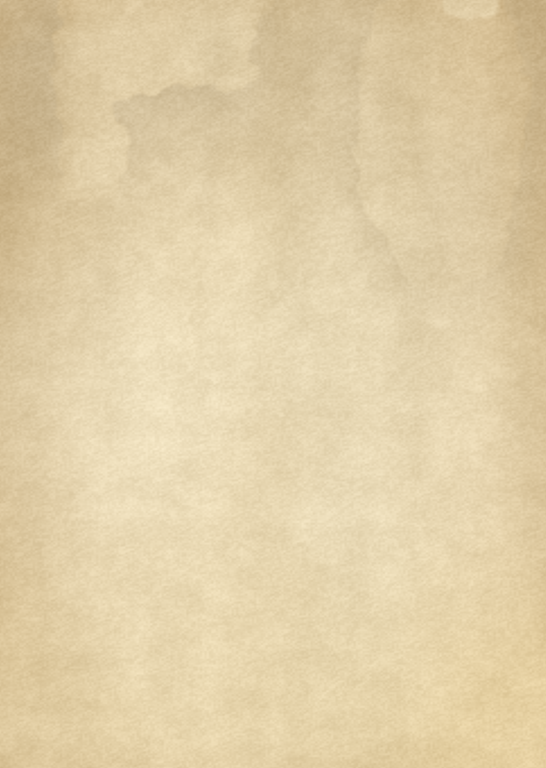
Give the GLSL for this texture, as a Shadertoy shader.

```glsl
// Aged parchment with soft vertical washes, water tide marks and fine fibres.
#define PALE vec3(0.928, 0.870, 0.733)
#define TAN vec3(0.800, 0.700, 0.525)
#define GOLD vec3(0.880, 0.790, 0.590)
#define GREY_WASH vec3(0.750, 0.675, 0.535)
#define GRAIN 0.056
#define MOTTLE 0.060
#define STREAKS 0.100
#define STAIN 0.52
#define TIDE_EDGE 0.004

float hash(vec2 p) {
    vec3 q = fract(vec3(p.xyx) * 0.1031);
    q += dot(q, q.yzx + 33.33);
    return fract((q.x + q.y) * q.z);
}

float noise(vec2 p) {
    vec2 i = floor(p), f = fract(p);
    f = f * f * (3.0 - 2.0 * f);
    return mix(mix(hash(i), hash(i + vec2(1, 0)), f.x),
               mix(hash(i + vec2(0, 1)), hash(i + vec2(1, 1)), f.x), f.y);
}

float fbm(vec2 p) {
    float sum = 0.0, amp = 0.5;
    for (int i = 0; i < 5; i++) {
        sum += amp * noise(p);
        p = mat2(1.6, 1.2, -1.2, 1.6) * p + 7.3;
        amp *= 0.5;
    }
    return sum / 0.97;
}

float box(vec2 p, vec2 halfSize, float radius) {
    vec2 d = abs(p) - halfSize + radius;
    return length(max(d, 0.0)) + min(max(d.x, d.y), 0.0) - radius;
}

float ellipse(vec2 p, vec2 r) {
    return (length(p / r) - 1.0) * min(r.x, r.y);
}

// Pigment is densest just outside a tide line and fades away from it.
float tide(float d, float reach) {
    return smoothstep(-TIDE_EDGE, TIDE_EDGE, d) * exp(-max(d, 0.0) / reach);
}

void mainImage(out vec4 fragColor, in vec2 fragCoord) {
    vec2 uv = fragCoord / iResolution.xy;
    vec2 p = fragCoord / iResolution.y;

    // Pale centre, tan borders, faintly golden foot
    float cloud = fbm(p * vec2(6.0, 4.0) + 3.0) - 0.5;
    float side = abs(uv.x - 0.5) * 2.0;
    float border = 0.60 * pow(side, 2.2) + 0.38 * smoothstep(0.50, 1.0, uv.y);
    border += 0.20 * smoothstep(0.05, 0.0, min(uv.y, 1.0 - uv.y));
    vec3 color = mix(PALE, TAN, clamp(border + 0.4 * cloud, 0.0, 1.0));
    float foot = smoothstep(0.42, 0.0, uv.y) * (0.18 + 0.50 * uv.x * uv.x + 0.15 * side);
    color = mix(color, GOLD, clamp(foot + 0.25 * cloud, 0.0, 0.7));

    // Broad grey washes in the upper half
    float wash = smoothstep(0.35, 0.85, uv.y) * smoothstep(0.3, 0.7, fbm(p * vec2(7.0, 3.0) + 11.0));
    color = mix(color, GREY_WASH, 0.26 * wash);

    // Ragged water marks
    vec2 ragged = p + 0.045 * (vec2(fbm(p * 16.0), fbm(p * 16.0 + 40.0)) - 0.5);
    ragged += 0.010 * (vec2(noise(p * 65.0), noise(p * 65.0 + 9.0)) - 0.5);
    float drip = box(ragged - vec2(0.12, 0.88), vec2(0.042, 0.15), 0.03);
    float slope = 0.35 * (ragged.x - 0.22);
    float sheet = box(ragged - vec2(0.22, 0.98 + slope * 0.5), vec2(0.122, 0.10), 0.02);
    float leftMark = min(drip, sheet);
    float rightMark = ellipse(ragged - vec2(0.575, 0.84), vec2(0.112, 0.23));
    float topSpot = ellipse(ragged - vec2(0.61, 1.0), vec2(0.042, 0.03));
    float corner = 0.945 - ragged.y + 0.5 * max(ragged.x - 0.10, 0.0);

    float leftPigment = tide(leftMark, 0.12) * smoothstep(0.68, 0.88, p.y);
    float rightPigment = tide(rightMark, 0.05) * smoothstep(0.55, 0.70, p.y);
    color = mix(color, GREY_WASH, STAIN * leftPigment * smoothstep(0.45, 0.25, p.x));
    color = mix(color, GREY_WASH, 0.6 * STAIN * rightPigment);
    color = mix(color, GREY_WASH, 0.5 * STAIN * tide(corner, 0.10) * smoothstep(0.14, 0.05, p.x));
    color = mix(color, PALE, 0.50 * smoothstep(TIDE_EDGE, -TIDE_EDGE, topSpot));
    color = mix(color, PALE, 0.22 * smoothstep(TIDE_EDGE, -0.03, leftMark));

    // Vertical streaks and mottling
    float streak = fbm(vec2(p.x * 13.0, p.y * 1.6) + 21.0) - 0.5;
    float mottle = fbm(p * vec2(28.0, 36.0)) - 0.5;
    color += (STREAKS * streak + MOTTLE * mottle) * vec3(0.85, 0.95, 1.1);

    // Fine slanted fibres and paper grain
    vec2 slant = mat2(0.94, -0.34, 0.34, 0.94) * p;
    float fibre = noise(slant * vec2(120.0, 330.0)) - 0.5;
    float grain = noise(p * vec2(340.0, 390.0) + 50.0) - 0.5;
    color += GRAIN * (0.5 * fibre + 0.75 * grain) * vec3(0.9, 1.0, 1.15);

    fragColor = vec4(clamp(color, 0.0, 1.0), 1.0);
}
```
